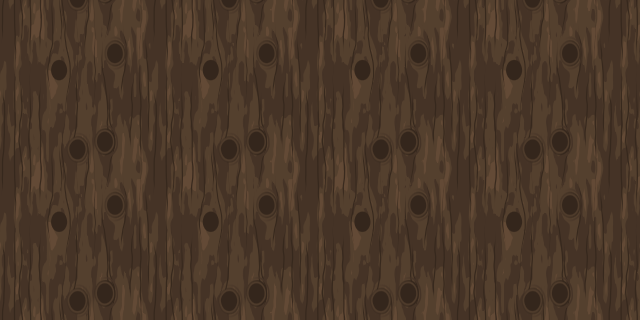
A Shadertoy shader for this texture:

```glsl
// Seamless wooden bark: flat-toned vertical grain, thin wavering cracks and oval knots.
// Periodic value noise is stretched along y and thresholded into tones; a warp of
// the x coordinate makes grain and cracks flow around each knot.

const float TILES_DOWN = 2.11;              // repeats per canvas height
const vec3 BASE  = vec3(0.33, 0.25, 0.18);
const vec3 SHADE = vec3(0.27, 0.20, 0.15);
const vec3 LIGHT = vec3(0.39, 0.29, 0.21);
const vec3 DARK  = vec3(0.205, 0.15, 0.108);

const float SHADE_LEVEL = 0.43;             // grain below this is shaded
const float LIGHT_LEVEL = 0.69;             // grain above this is highlighted
const int   CRACKS = 17;
const float CRACK_HALF_WIDTH = 0.0042;
const float CRACK_WOBBLE = 0.022;

const int  KNOT_COUNT = 4;
const vec2 KNOT_RADIUS = vec2(0.053, 0.066);
const vec2 KNOT_REACH  = vec2(0.078, 0.125); // extent of the grain warp
const vec3 KNOTS[KNOT_COUNT] = vec3[](       // centre in the tile, ring strength
    vec3(0.390, 0.648, 0.0), vec3(0.758, 0.758, 0.7),
    vec3(0.511, 0.126, 0.6), vec3(0.692, 0.176, 1.0));

float hash(vec2 p) {
    vec3 q = fract(p.xyx * vec3(0.1031, 0.1030, 0.0973));
    q += dot(q, q.yzx + 33.33);
    return fract((q.x + q.y) * q.z);
}

// Value noise over the tile, repeating after the given number of cells.
float noise(vec2 uv, vec2 cells, float seed) {
    vec2 p = uv * cells, i = floor(p), f = p - i;
    f = f * f * (3.0 - 2.0 * f);
    vec2 a = mod(i, cells) + seed, b = mod(i + 1.0, cells) + seed;
    return mix(mix(hash(a), hash(vec2(b.x, a.y)), f.x),
               mix(hash(vec2(a.x, b.y)), hash(b), f.x), f.y);
}

vec2 wrapped(vec2 d) { return fract(d + 0.5) - 0.5; }

// Coordinate across the grain, bent around the knots.
float grainX(vec2 uv) {
    float x = uv.x;
    for (int i = 0; i < KNOT_COUNT; i++) {
        vec2 d = wrapped(uv - KNOTS[i].xy);
        vec2 q = d / KNOT_REACH;
        x -= d.x * exp(-dot(q, q));
    }
    return x;
}

// Coverage of a line of given half width at distance d.
float stroke(float d, float halfWidth, float px) {
    return clamp((halfWidth - abs(d)) / px + 0.5, 0.0, 1.0) * min(1.0, 2.0 * halfWidth / px);
}

// Streak height field; calmer in the band that holds the knots.
float grain(vec2 g) {
    g.x += 0.014 * noise(g, vec2(6.0, 8.0), 3.0);
    float n = 0.55 * noise(g, vec2(25.0, 5.0), 11.0)
            + 0.32 * noise(g, vec2(47.0, 10.0), 37.0)
            + 0.13 * noise(g, vec2(70.0, 22.0), 59.0);
    n += 0.35 * (noise(g, vec2(11.0, 2.0), 83.0) - 0.5);
    float contrast = 1.08 - 0.28 * cos(6.2832 * (g.x - 0.63));
    float strip = wrapped(vec2(g.x - 0.19, 0.0)).x / 0.022;
    return 0.5 + (n - 0.5) * contrast - 0.16 * exp(-strip * strip);
}

float cracks(vec2 g, float stretch, float px) {
    float cover = 0.0, count = float(CRACKS);
    for (int i = 0; i < CRACKS; i++) {
        float k = float(i);
        vec2 row = vec2(k / count, g.y);
        float x = (k + 0.15 + 0.7 * hash(vec2(k, 7.0))) / count;
        x += CRACK_WOBBLE * (noise(row, vec2(count, 5.0), 101.0) - 0.5);
        x += 0.35 * CRACK_WOBBLE * (noise(row, vec2(count, 17.0), 131.0) - 0.5);
        float taper = smoothstep(0.3, 0.7, noise(row, vec2(count, 3.0), 167.0));
        float d = wrapped(vec2(g.x - x, 0.0)).x / stretch;
        cover = max(cover, stroke(d, CRACK_HALF_WIDTH * taper, px));
    }
    return cover;
}

void mainImage(out vec4 fragColor, in vec2 fragCoord) {
    float px = TILES_DOWN / iResolution.y;
    vec2 uv = fragCoord * px;
    vec2 g = vec2(grainX(uv), uv.y);
    float stretch = max((grainX(uv + vec2(0.002, 0.0)) - g.x) / 0.002, 0.2);

    // Grain tones
    float n = grain(g), soft = max(fwidth(n) * 0.6, 0.001);
    vec3 color = mix(SHADE, BASE, smoothstep(-soft, soft, n - SHADE_LEVEL));
    color = mix(color, LIGHT, smoothstep(-soft, soft, n - LIGHT_LEVEL));

    color = mix(color, DARK, cracks(g, stretch, px) * 0.9);

    // Knots: plain collar, broken rings heavier on the right, dark core
    for (int i = 0; i < KNOT_COUNT; i++) {
        vec2 d = wrapped(uv - KNOTS[i].xy);
        float rough = 0.07 * (noise(uv, vec2(22.0), 211.0) - 0.5);
        float size = KNOT_RADIUS.x, rings = KNOTS[i].z;
        float e = length(d / KNOT_RADIUS) + rough;
        float side = smoothstep(-0.5, 0.6, d.x / max(length(d), 0.001));
        float collar = clamp((1.24 - e) * size / px + 0.5, 0.0, 1.0);
        color = mix(color, mix(BASE, SHADE, 0.4), collar * step(0.1, rings));
        color = mix(color, DARK, rings * stroke((e - 1.26) * size, 0.004, px) * mix(0.5, 1.0, side));
        color = mix(color, SHADE, rings * stroke((e - 1.55) * size, 0.005, px) * side);
        color = mix(color, DARK, clamp((1.0 - e) * size / px + 0.5, 0.0, 1.0));
    }
    fragColor = vec4(color, 1.0);
}
```
